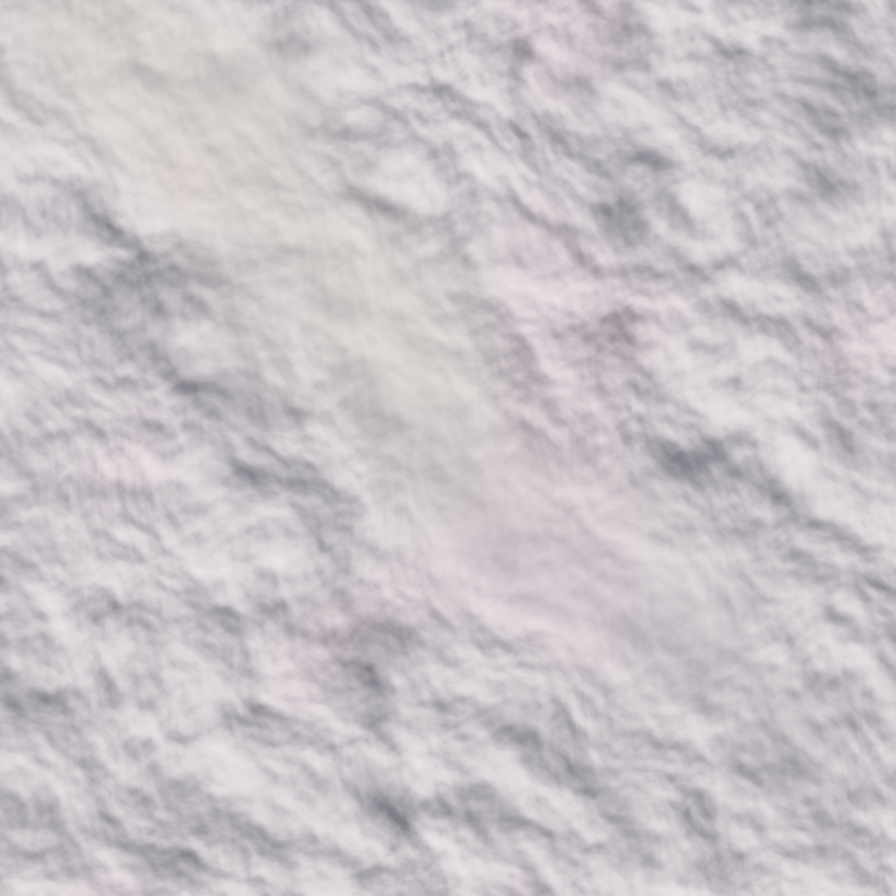
This texture is drawn by a three.js fragment shader. Its source:

```glsl
// Rough pale grey plaster: lumpy relief lit from above, soft hollows and a curved furrow.
#define LUMP_SCALE 9.5
#define DETAIL_GAIN 0.48
#define RELIEF 1.45
#define LIGHT_STEP vec2(0.004, 0.010)
#define BASE_TONE 0.735
#define HOLLOW_DEPTH 0.36
#define CREASE_DEPTH 0.20
#define FURROW_DEPTH 0.34
#define SHADOW vec3(0.545, 0.537, 0.572)
#define LIGHT vec3(0.885, 0.866, 0.876)
#define WARM_TINT vec3(0.010, 0.006, -0.016)
#define PINK_TINT vec3(0.018, -0.009, 0.002)

varying vec2 vUv;

// Random unit gradient for a lattice point
vec2 gradient(vec2 cell) {
  float angle = 6.2832 * fract(sin(dot(cell, vec2(127.1, 311.7))) * 43758.5);
  return vec2(cos(angle), sin(angle));
}

// Gradient noise, roughly -0.7 to 0.7
float noise(vec2 p) {
  vec2 i = floor(p);
  vec2 f = p - i;
  vec2 u = f * f * f * (f * (f * 6.0 - 15.0) + 10.0);
  vec2 e = vec2(1.0, 0.0);
  float bottom = mix(dot(gradient(i), f), dot(gradient(i + e.xy), f - e.xy), u.x);
  float top = mix(dot(gradient(i + e.yx), f - e.yx), dot(gradient(i + e.xx), f - e.xx), u.x);
  return mix(bottom, top, u.y);
}

// Layered lumps, slightly drawn out down to the right
float surfaceHeight(vec2 p) {
  vec2 q = vec2(0.8 * p.x - 0.6 * p.y, 0.6 * p.x + 0.8 * p.y);
  q = q * vec2(0.85, 1.1) * LUMP_SCALE;
  float height = 0.0;
  float amplitude = 1.0;
  for (int octave = 0; octave < 5; octave++) {
    float n = noise(q);
    height += amplitude * (n + 0.35 * abs(n));
    amplitude *= DETAIL_GAIN;
    q = mat2(1.6, 1.2, -1.2, 1.6) * q + 17.3;
  }
  return height;
}

// Signed distance to the furrow that arcs right, then falls steeply
float furrowDistance(vec2 p) {
  float bend = 0.33 * exp(5.0 * (p.y - 0.65));
  float slope = 5.0 * bend;
  return (p.x - 0.46 + bend) / sqrt(1.0 + slope * slope);
}

void main() {
  vec2 p = vUv;
  vec2 warp = vec2(noise(p * 7.0 + 3.1), noise(p * 7.0 + 41.7));
  vec2 warped = p + 0.025 * warp;

  // Smoother, brighter band crossing the middle
  float across = abs(dot(p - vec2(0.46, 0.58), vec2(0.77, 0.63)));
  float rugged = smoothstep(0.01, 0.17, across + 0.12 * noise(p * 4.0 + 8.0));
  rugged = max(rugged, smoothstep(0.32, 0.12, p.y));

  // Relief: bright where the surface falls toward the light
  float relief = surfaceHeight(warped) - surfaceHeight(warped + LIGHT_STEP);
  relief *= RELIEF * mix(0.42, 1.0, rugged);
  relief *= relief > 0.0 ? 0.85 : 1.1;

  // Scattered hollows and broken creases
  float hollow = smoothstep(0.10, 0.52, noise(warped * vec2(8.0, 9.5) + 23.0));
  float crease = smoothstep(0.09, 0.0, abs(noise(warped * 5.0 + 61.0)));
  crease *= smoothstep(-0.05, 0.3, noise(p * 4.5 + 90.0));

  // Furrow with a lit bank on its right
  float d = furrowDistance(p + 0.035 * warp);
  float reach = smoothstep(0.69, 0.60, p.y) * smoothstep(0.02, 0.12, p.y);
  float broken = clamp(0.75 + 1.3 * noise(p * 13.0 + 5.0), 0.0, 1.0);
  float furrow = exp(-d * d / 0.0006) * reach * broken;
  float bankOffset = (d - 0.055) / 0.03;
  float bank = exp(-bankOffset * bankOffset) * reach;

  // Combine the tone, softened at the bright end
  float tone = BASE_TONE + relief + 0.06 * (1.0 - rugged);
  tone += 0.10 * bank + 0.12 * noise(p * 3.0 + 12.0);
  tone -= rugged * (HOLLOW_DEPTH * hollow + CREASE_DEPTH * crease);
  tone -= FURROW_DEPTH * furrow;
  tone -= 0.5 * max(tone - 0.92, 0.0);

  // Cool grey with faint warm and pink stains
  vec3 color = mix(SHADOW, LIGHT, clamp(tone, -0.1, 1.15));
  float warm = (1.0 - rugged) * smoothstep(0.35, 0.6, p.y);
  float pink = smoothstep(0.05, 0.4, noise(p * 4.0 + 33.0));
  color += WARM_TINT * warm + PINK_TINT * pink;
  gl_FragColor = vec4(color, 1.0);
}
```
